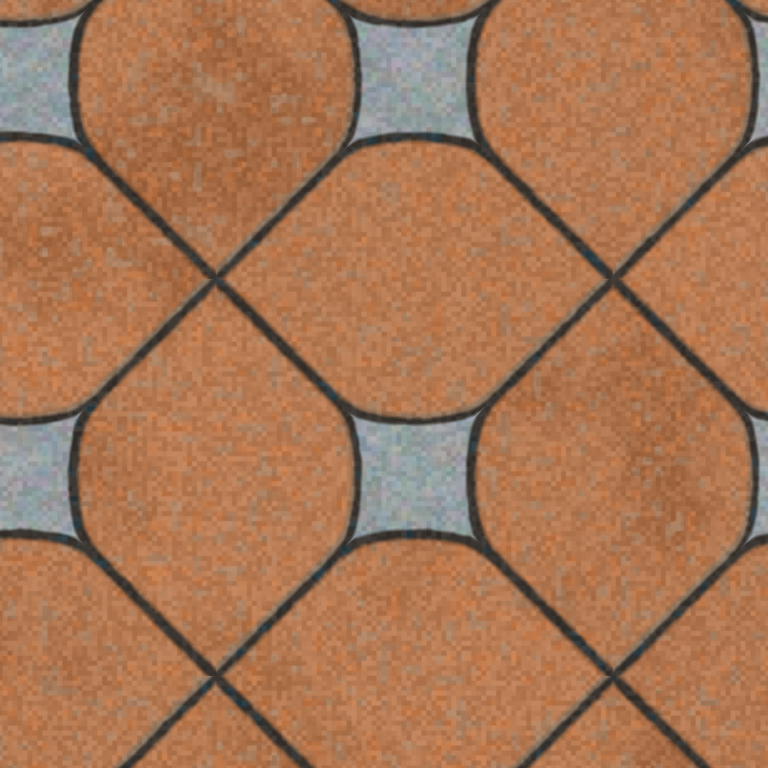
Reproduce this pattern procedurally as a Shadertoy shader.

```glsl
// Terracotta floor: pointed tiles with bowed ends laid on a diagonal grid, meeting
// in points at one set of crossings and leaving blue-grey insets at the other.
// One distance function gives tile, joint and inset; value noise adds the wear.

const float HALF_PERIOD = 0.2588;             // inset centre to tile centre
const vec2  INSET_ORIGIN = vec2(0.5395, 0.378);
const float TILE_END = 0.718;                 // in half periods, as are the rest
const float BOW_RADIUS = 1.06;                // curve of the tile ends
const float CORNER_BLEND = 0.05;
const float JOINT = 0.0225;                   // half width of the joint
const float JOINT_THINNING = 0.007;           // on edges facing lower right
const float SOFTNESS = 0.012;
const float RIM_WIDTH = 0.06;
const vec2  RIM_DIR = vec2(0.7071, -0.7071);

const vec3 CLAY       = vec3(0.718, 0.482, 0.327);
const vec3 CLAY_DARK  = vec3(0.590, 0.365, 0.220);
const vec3 CLAY_PALE  = vec3(0.655, 0.510, 0.400);
const vec3 CLAY_WARM  = vec3(0.790, 0.465, 0.255);
const vec3 CLAY_EDGE  = vec3(0.400, 0.285, 0.205);
const vec3 INSET      = vec3(0.590, 0.620, 0.630);
const vec3 JOINT_DARK = vec3(0.225, 0.205, 0.185);
const vec3 JOINT_BLUE = vec3(0.165, 0.235, 0.265);
const vec3 RIM_GREY   = vec3(0.510, 0.460, 0.400);

const float GRAIN_SCALE = 154.0;              // noise cells across the canvas
const float TINT_SCALE = 70.0;
const float BLOTCH_SCALE = 6.0;

float hash(vec2 p) {
    return fract(sin(dot(p, vec2(12.9898, 78.233))) * 43758.5453);
}

// Value noise; a higher crispness narrows the ramps between cells
float noise(vec2 p, float crispness) {
    vec2 i = floor(p), f = fract(p);
    f = clamp((f - 0.5) * crispness + 0.5, 0.0, 1.0);
    f = f * f * (3.0 - 2.0 * f);
    return mix(mix(hash(i), hash(i + vec2(1, 0)), f.x),
               mix(hash(i + vec2(0, 1)), hash(i + vec2(1, 1)), f.x), f.y);
}

float fbm(vec2 p) {
    float sum = 0.0, amp = 0.5;
    for (int i = 0; i < 4; i++) {
        sum += amp * noise(p, 1.0);
        p = p * 2.03 + 17.1;
        amp *= 0.5;
    }
    return sum / 0.9375;
}

// Signed distance (x) and outward normal (yz) of a diamond whose two ends along
// the x axis are cut by wide arcs, with the corners between them eased.
vec3 bowedTile(vec2 p) {
    vec2 a = abs(p);
    vec2 s = vec2(p.x < 0.0 ? -1.0 : 1.0, p.y < 0.0 ? -1.0 : 1.0);
    float diamond = (a.x + a.y - 1.0) * 0.70711;
    // The other two ends keep their full points
    if (a.y > a.x) return vec3(diamond, s * 0.70711);
    vec2 fromBow = a + vec2(BOW_RADIUS - TILE_END, 0.0);
    float bow = length(fromBow) - BOW_RADIUS;
    float h = clamp(0.5 + 0.5 * (bow - diamond) / CORNER_BLEND, 0.0, 1.0);
    float d = mix(diamond, bow, h) + CORNER_BLEND * h * (1.0 - h);
    return vec3(d, s * normalize(mix(vec2(0.70711), normalize(fromBow), h)));
}

vec3 clayColor(vec2 uv, vec2 tile) {
    float blotch = fbm(uv * BLOTCH_SCALE + tile * 5.7);
    float tint = noise(uv * TINT_SCALE + 31.0, 1.4);
    vec3 col = mix(CLAY, CLAY_DARK, 0.60 * smoothstep(0.45, 0.82, blotch));
    col = mix(col, CLAY_WARM, 0.50 * smoothstep(0.70, 0.95, tint));
    col = mix(col, CLAY_PALE, 0.75 * smoothstep(0.30, 0.08, tint));
    return col * (1.0 + 0.03 * (hash(tile) - 0.5));
}

vec3 insetColor(vec2 uv) {
    vec3 tint = vec3(noise(uv * TINT_SCALE + 7.0, 1.4), noise(uv * TINT_SCALE + 53.0, 1.4),
                     noise(uv * TINT_SCALE + 91.0, 1.4)) - 0.5;
    return INSET + tint * vec3(0.10, 0.05, 0.07) + 0.08 * (fbm(uv * 25.0) - 0.5);
}

void mainImage(out vec4 fragColor, in vec2 fragCoord) {
    vec2 uv = fragCoord / iResolution.y;
    vec2 q = (uv - INSET_ORIGIN) / HALF_PERIOD;
    float soft = max(SOFTNESS, 1.0 / (iResolution.y * HALF_PERIOD));

    // Cell around the nearest inset, then the tile on whichever side is closest
    vec2 cell = 2.0 * floor(q * 0.5 + 0.5);
    vec2 local = q - cell;
    bool alongX = abs(local.x) > abs(local.y);
    vec2 side = alongX ? vec2(sign(local.x), 0.0) : vec2(0.0, sign(local.y));
    vec2 p = local - side;
    vec3 shape = bowedTile(alongX ? p : p.yx);
    vec2 normal = alongX ? shape.yz : shape.zy;
    float d = shape.x;
    float facing = max(dot(normal, RIM_DIR), 0.0);

    // Tile with a greyed lower-right rim and a thin brown edge elsewhere
    vec3 col = clayColor(uv, cell + side);
    col = mix(col, RIM_GREY, 0.85 * facing * smoothstep(-RIM_WIDTH, -JOINT, d));
    col = mix(col, CLAY_EDGE, 0.6 * (1.0 - facing) * smoothstep(-0.048, -0.022, d));

    // Inset fills what lies beyond the joint
    col = mix(col, insetColor(uv), smoothstep(-soft, soft, d));

    // Joint, with uneven width and a few bluish stretches
    float width = JOINT - JOINT_THINNING * facing + 0.008 * (noise(uv * 70.0, 1.0) - 0.5);
    vec3 joint = mix(JOINT_DARK, JOINT_BLUE, smoothstep(0.65, 0.95, noise(uv * 60.0, 1.0)));
    float jointMask = 1.0 - smoothstep(width - soft, width + soft, abs(d));
    col = mix(col, joint, jointMask);

    // Crisp mineral grain
    float grain = noise(uv * GRAIN_SCALE, 2.2) - 0.5;
    col += grain * mix(0.10, 0.08, jointMask);

    fragColor = vec4(clamp(col, 0.0, 1.0), 1.0);
}
```
